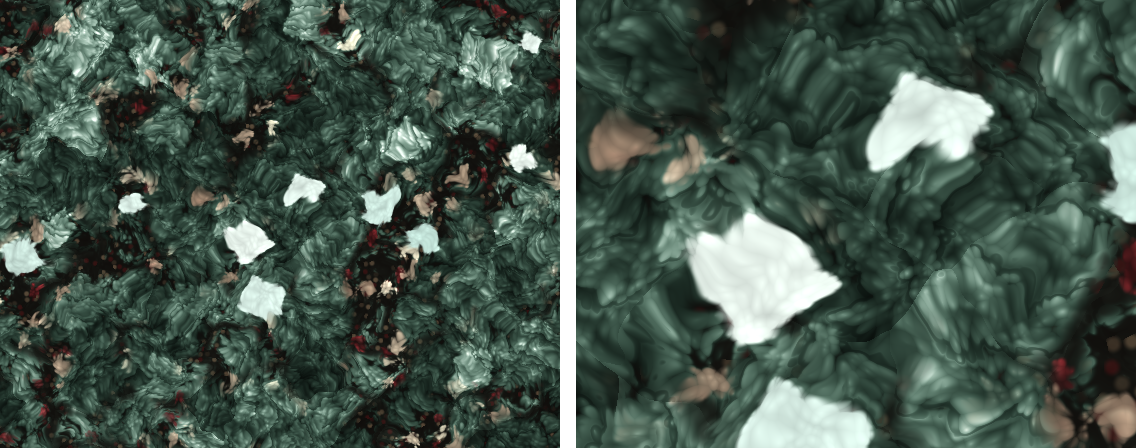
Left, the full canvas; right, a detail of the centre.
Reproduce this texture procedurally as a Shadertoy shader.

```glsl
// Dark green crystalline rock with pale grains, cream flecks and black-brown seams.

vec3 hash3(vec2 c) {
    vec3 v = fract(c.xyx * vec3(0.1031, 0.1030, 0.0973));
    v += dot(v, v.yxz + 33.33);
    return fract((v.xxy + v.yzz) * v.zyx);
}

// Cellular noise: nearest distance, second distance, cell id.
vec3 cellular(vec2 p) {
    vec2 base = floor(p);
    vec3 res = vec3(9.0, 9.0, 0.0);
    for (int y = -1; y <= 1; y++)
    for (int x = -1; x <= 1; x++) {
        vec2 c = base + vec2(x, y);
        vec3 h = hash3(c);
        float d = length(c + h.xy - p);
        if (d < res.x) res = vec3(d, res.x, h.z);
        else res.y = min(res.y, d);
    }
    return res;
}

// Layered cellular noise, roughly -2 to 2.
float mottle(vec2 p, int octaves) {
    float sum = 0.0, amp = 1.0;
    for (int i = 0; i < octaves; i++) {
        sum += amp * (cellular(p).x - 0.45);
        p = mat2(0.8, 0.6, -0.6, 0.8) * p * 2.1 + 7.3;
        amp *= 0.8;
    }
    return sum * 3.6;
}

// Bends straight borders with layered sines.
vec2 warp(vec2 p) {
    return p + 0.010 * sin(p.yx * vec2(31.0, 27.0) + 2.0 * sin(p * vec2(17.0, 21.0)))
             + 0.004 * sin(p.yx * vec2(83.0, 97.0) + 2.0 * sin(p * 61.0));
}

// Scattered rounded boxes: distance, random tone, local position.
vec4 crystals(vec2 p, float scale, float share, float seed) {
    vec2 base = floor(p * scale);
    vec4 best = vec4(1.0, 0.0, 0.0, 0.0);
    for (int y = -1; y <= 1; y++)
    for (int x = -1; x <= 1; x++) {
        vec2 c = base + vec2(x, y);
        vec3 place = hash3(c + seed), form = hash3(c + seed + 57.3);
        if (place.z > share) continue;
        float a = form.x * 3.14159;
        vec2 local = mat2(cos(a), -sin(a), sin(a), cos(a)) * (p * scale - c - 0.2 - 0.6 * place.xy);
        vec2 extent = vec2(0.42, 0.27) * (0.55 + 0.5 * form.y);
        float d = length(max(abs(local) - 0.6 * extent, 0.0)) - 0.4 * extent.y;
        if (d < best.x) best = vec4(d, form.z, local);
    }
    best.x /= scale;
    return best;
}

// Fibres and a few dark cracks along one direction.
float cleavage(vec2 p, float angle, float wobble) {
    vec2 dir = vec2(cos(angle), sin(angle));
    float s = dot(p, dir), t = dot(p, vec2(-dir.y, dir.x));
    float bend = 1.5 * sin(t * 34.0 + angle) + 0.7 * wobble;
    return 0.10 * sin(s * 390.0 + 2.0 * bend) - 0.35 * smoothstep(0.85, 1.0, sin(s * 130.0 + bend));
}

vec3 greenTone(float g) {
    return g * mix(vec3(0.58, 1.0, 0.80), vec3(0.94, 1.0, 0.96), clamp(g, 0.0, 1.0));
}

void mainImage(out vec4 fragColor, in vec2 fragCoord) {
    vec2 p = fragCoord / iResolution.y + 3.0;
    vec2 q = warp(p);
    float coarse = mottle(p * vec2(4.6, 3.6), 2);
    float fine = mottle(q * 22.0, 3);
    float rough = 0.004 * fine;

    // Green groundmass, in log brightness
    vec3 cell = cellular(q * 9.0);
    float tone = 0.9 * (cell.z - 0.5) - 0.30 * fine + cleavage(q, cell.z * 37.0, fine);

    // Larger pale grains
    vec4 pale = crystals(q, 5.5, 0.42, 11.0);
    float paleMask = smoothstep(0.006, -0.005, pale.x + rough);
    float paleTone = 0.15 + 0.75 * pale.y - 0.20 * fine + cleavage(q, pale.y * 41.0, fine);
    tone = mix(tone, paleTone, paleMask);

    // Dark seams and pockets between grains
    float seam = smoothstep(0.24, 0.02, cell.y - cell.x + 0.05 * fine) * smoothstep(-0.7, 0.7, coarse);
    float pocket = smoothstep(0.4, 1.6, coarse + 0.6 * fine);
    float gap = max(seam, pocket) * (1.0 - 0.85 * paleMask);
    vec3 col = greenTone(0.27 * exp(tone - 0.75 * gap));

    // Peppered brown and red specks in the gaps
    vec3 speck = cellular(p * 75.0);
    float dot1 = smoothstep(0.6, 0.2, speck.x);
    vec3 soil = mix(vec3(0.075, 0.06, 0.05), vec3(0.42, 0.33, 0.25), dot1 * smoothstep(0.72, 0.95, speck.z));
    soil = mix(soil, vec3(0.25, 0.07, 0.07), dot1 * smoothstep(0.16, 0.08, speck.z));
    col = mix(col, soil, 0.75 * gap);

    // Dark red grains
    vec4 red = crystals(q, 24.0, 0.16, 83.0);
    float redMask = smoothstep(0.004, -0.004, red.x + rough) * smoothstep(0.0, 0.6, coarse);
    col = mix(col, vec3(0.25, 0.07, 0.08) * exp(-0.35 * fine), 0.8 * redMask);

    // Cream and pinkish flecks
    vec4 fleck = crystals(q, 19.0, 0.30, 29.0);
    float fleckMask = smoothstep(0.005, -0.005, fleck.x + 1.3 * rough) * smoothstep(-0.8, 0.5, coarse);
    vec3 cream = mix(vec3(0.52, 0.43, 0.36), vec3(0.82, 0.80, 0.70), fleck.y);
    col = mix(col, cream * exp(-0.15 * fine), 0.85 * fleckMask);

    // A few bright white crystals
    vec4 white = crystals(q, 8.0, 0.09, 47.0);
    float whiteMask = smoothstep(0.004, -0.004, white.x + 0.6 * rough);
    vec3 bright = mix(vec3(0.72, 0.85, 0.81), vec3(0.93, 0.97, 0.94), white.y);
    col = mix(col, bright * (1.0 - 0.05 * fine), whiteMask);

    fragColor = vec4(clamp(col, 0.0, 1.0), 1.0);
}
```
